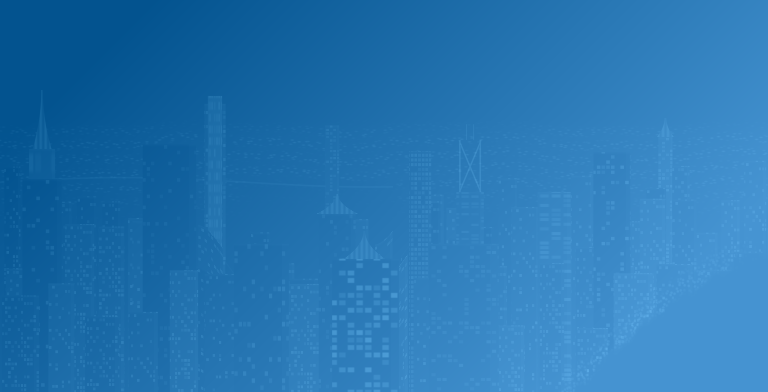
Write a Shadertoy shader that draws this background.

```glsl
// Hazy blue city skyline with lit towers under a diagonal gradient sky.

float hash(vec2 p) {
    p = fract(p * vec2(0.1731, 0.2317));
    p += dot(p, p.yx + 23.7);
    return fract(p.x * p.y * 31.3);
}

// Antialiased coverage of a distance that is positive inside.
float inside(float d) {
    return smoothstep(-0.7, 0.7, d * iResolution.y);
}

float stroke(float d, float width) {
    return inside(width - abs(d));
}

// Cellular noise: distance to the nearest scattered point.
float cellular(vec2 p) {
    float nearest = 1.0;
    for (int j = -1; j <= 1; j++)
    for (int i = -1; i <= 1; i++) {
        vec2 id = floor(p) + vec2(i, j);
        vec2 point = id + vec2(hash(id), hash(id + 57.0));
        nearest = min(nearest, length(p - point));
    }
    return nearest;
}

float windows(vec2 p, vec2 cell, float density) {
    vec2 id = floor(p / cell), f = abs(fract(p / cell) - 0.5);
    float lit = step(1.0 - density, hash(id + 11.0)) * (0.4 + 0.6 * hash(id + 83.0));
    return lit * smoothstep(0.5, 0.25, f.x) * smoothstep(0.45, 0.2, f.y);
}

// Paints a block over the haze; base is (centre x, roof y).
void tower(inout float haze, vec2 p, vec2 base, float halfWidth, float body, float glow, vec2 cell, float density) {
    vec2 q = p - base;
    float mask = inside(halfWidth - abs(q.x)) * inside(-q.y);
    float facade = body + glow * windows(q + 7.0, cell, density);
    facade += 0.012 * smoothstep(0.008, 0.0, -q.y) + 0.008 * step(halfWidth * 0.75, q.x);
    haze = mix(haze, facade, mask);
}

// Concave pointed roof standing on a block.
void roof(inout float haze, vec2 p, vec2 tip, float halfWidth, float height) {
    float drop = (tip.y - p.y) / height;
    float flare = halfWidth * drop * drop + 0.002;
    float mask = inside(flare - abs(p.x - tip.x)) * step(0.0, drop) * step(drop, 1.0);
    haze = mix(haze, 0.055 + 0.025 * sin(p.x * 500.0), mask);
}

// Row of blocks with hashed widths, roofs and lights.
void cityRow(inout float haze, vec2 p, float pitch, float low, float high, float seed) {
    float id = floor(p.x / pitch);
    float r = hash(vec2(id, seed));
    vec2 base = vec2((id + 0.5) * pitch, mix(low, high, r));
    float width = pitch * mix(0.3, 0.5, hash(vec2(seed, id)));
    tower(haze, p, base, width, 0.026 * hash(vec2(id + 9.0, seed)) - 0.008,
          0.07, vec2(0.008, 0.011), 0.12 + 0.3 * hash(vec2(id, seed + 4.0)));
}

void mainImage(out vec4 fragColor, in vec2 fragCoord) {
    vec2 uv = fragCoord / iResolution.xy;
    vec2 p = fragCoord / iResolution.y;
    float aspect = iResolution.x / iResolution.y;
    p.x *= 1.954 / aspect;

    // Diagonal sky gradient
    float t = (p.x + 1.0 - p.y) / 2.954;
    vec3 color = mix(vec3(0.01, 0.325, 0.56), vec3(0.272, 0.578, 0.82), clamp((t - 0.13) / 0.7, 0.0, 1.0));

    // Far shore: speckled haze below the horizon, with a calm harbour
    float shore = smoothstep(0.70, 0.65, p.y) * smoothstep(0.42, 0.55, p.y);
    float speckle = smoothstep(0.4, 0.0, cellular(p * vec2(55.0, 110.0)));
    float ripple = 0.5 + 0.5 * sin(p.y * 170.0 + 2.0 * sin(p.x * 9.0) + sin(p.x * 23.0));
    float harbour = smoothstep(0.57, 0.64, p.x) * smoothstep(1.06, 0.98, p.x) * smoothstep(0.55, 0.53, p.y);
    float haze = shore * (0.004 + 0.05 * speckle * ripple) * (1.0 - 0.85 * harbour);
    haze += 0.03 * stroke(p.y - 0.535 - 0.012 * sin(p.x * 5.0), 0.002) * step(p.x, 1.0);

    // Distant towers
    tower(haze, p, vec2(0.845, 0.68), 0.018, 0.012, 0.05, vec2(0.009), 0.4);
    tower(haze, p, vec2(0.547, 0.735), 0.027, 0.018, 0.06, vec2(0.009, 0.012), 0.5);
    tower(haze, p, vec2(0.547, 0.755), 0.018, 0.05, 0.04, vec2(0.006, 0.03), 0.8);
    tower(haze, p, vec2(1.693, 0.65), 0.018, 0.025, 0.06, vec2(0.01), 0.5);
    roof(haze, p, vec2(1.693, 0.70), 0.02, 0.05);

    // Crowd of blocks, back to front, lower around the harbour
    float dip = 0.14 * smoothstep(0.5, 0.65, p.x) * smoothstep(1.1, 0.95, p.x);
    cityRow(haze, p, 0.063, 0.40 - dip, 0.60 - dip, 3.0);
    cityRow(haze, p, 0.081, 0.30 - dip, 0.50 - dip, 17.0);

    // Left spire and dark slabs
    tower(haze, p, vec2(0.107, 0.62), 0.033, 0.024, 0.04, vec2(0.02, 0.07), 0.7);
    roof(haze, p, vec2(0.107, 0.77), 0.022, 0.15);
    tower(haze, p, vec2(0.107, 0.543), 0.05, -0.012, 0.07, vec2(0.012, 0.014), 0.13);
    tower(haze, p, vec2(0.431, 0.632), 0.068, -0.016, 0.04, vec2(0.011, 0.014), 0.15);

    // Gridded tower and cross-braced tower
    tower(haze, p, vec2(1.069, 0.614), 0.028, 0.0, 0.065, vec2(0.0093, 0.012), 0.9);
    vec2 q = p - vec2(1.196, 0.575);
    float frame = max(stroke(abs(q.x) - 0.026, 0.002), stroke(abs(q.x) - abs(q.y) * 0.42, 0.002));
    haze += 0.075 * frame * inside(0.068 - abs(q.y)) * inside(0.029 - abs(q.x));
    haze += 0.05 * stroke(abs(q.x) - 0.009, 0.001) * inside(0.02 - abs(q.y - 0.088));
    tower(haze, p, vec2(1.196, 0.51), 0.035, 0.005, 0.045, vec2(0.025, 0.009), 0.6);

    // Right-hand slabs
    tower(haze, p, vec2(1.41, 0.51), 0.042, 0.012, 0.06, vec2(0.03, 0.012), 0.6);
    tower(haze, p, vec2(1.557, 0.612), 0.047, -0.018, 0.085, vec2(0.012, 0.013), 0.22);

    // Foreground blocks and pointed roofs
    cityRow(haze, p, 0.104, 0.12, 0.33, 31.0);
    tower(haze, p, vec2(0.665, 0.378), 0.07, -0.008, 0.07, vec2(0.011, 0.018), 0.18);
    tower(haze, p, vec2(1.18, 0.378), 0.089, 0.0, 0.05, vec2(0.014, 0.012), 0.22);
    tower(haze, p, vec2(0.858, 0.455), 0.047, -0.004, 0.05, vec2(0.01, 0.014), 0.15);
    roof(haze, p, vec2(0.858, 0.505), 0.05, 0.05);
    tower(haze, p, vec2(0.93, 0.34), 0.085, -0.014, 0.14, vec2(0.022, 0.019), 0.42);
    roof(haze, p, vec2(0.927, 0.41), 0.05, 0.07);

    // Clear hillside with a leafy rim
    float u = p.x - 1.46;
    float hill = 1.1 * u - 0.75 * u * u + 0.007 * sin(p.x * 70.0) + 0.004 * sin(p.x * 163.0) - p.y;
    float leaves = smoothstep(0.05, 0.0, abs(hill + 0.02)) * smoothstep(0.5, 0.1, cellular(p * 95.0));
    haze += 0.05 * leaves * smoothstep(0.35, 0.1, abs(u - 0.16));
    haze *= 1.0 - smoothstep(-0.015, 0.015, hill);

    color += haze * vec3(0.85, 0.9, 0.8) * mix(1.0, 0.8, uv.x);
    fragColor = vec4(color, 1.0);
}
```
